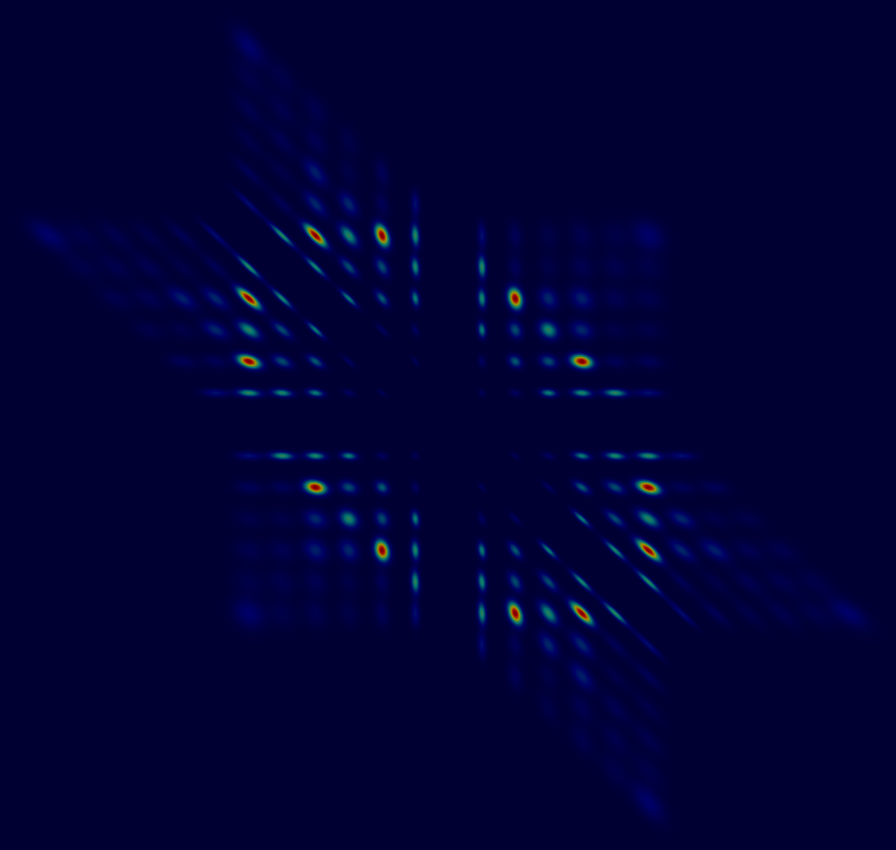
A Shadertoy shader for this background:

```glsl
// Peak strength for each pair of harmonics, rows by the larger one (1 to 6)
const float strength[21] = float[21](
    0.08,
    0.10, 0.33,
    0.40, 0.30, 0.45,
    0.44, 0.95, 0.22, 0.20,
    0.46, 0.08, 0.05, 0.07, 0.06,
    0.16, 0.08, 0.05, 0.06, 0.05, 0.13);

// Strength of the triad (x, y, x + y): set by its two smaller members
float triadStrength(vec3 n) {
    float low = min(n.x, min(n.y, n.z));
    float high = max(n.x, max(n.y, n.z));
    float mid = n.x + n.y + n.z - low - high;
    if (low < 0.5 || mid > 6.5) return 0.0;
    return strength[int(mid * (mid - 1.0) * 0.5 + low - 0.5)];
}

// Peak stretched along the axes whose harmonics are broadest
float peak(vec2 cell, vec2 offset) {
    vec3 harmonic = abs(vec3(cell, cell.x + cell.y));
    vec3 delta = vec3(offset, offset.x + offset.y);
    vec3 width = 0.086 * pow(max(harmonic, 0.5), vec3(0.8));
    vec3 d = delta / width;
    return triadStrength(harmonic) * exp(-0.5 * dot(d, d));
}

// Blue to green to red, darker at the low end
vec3 heatColor(float v) {
    vec3 rainbow = clamp(1.5 - abs(4.0 * v - vec3(3.0, 2.0, 1.0)), 0.0, 1.0);
    return rainbow * mix(0.4, 0.65, smoothstep(0.2, 0.8, v));
}

void mainImage(out vec4 fragColor, in vec2 fragCoord) {
    vec2 uv = fragCoord / iResolution.xy;
    vec2 p = (uv - 0.5007) / vec2(0.03716, 0.03704);

    // Add the peaks of the nearest lattice cells
    vec2 nearest = floor(p + 0.5);
    float intensity = 0.0;
    for (int y = -1; y <= 1; y++) {
        for (int x = -1; x <= 1; x++) {
            vec2 cell = nearest + vec2(x, y);
            intensity += peak(cell, p - cell);
        }
    }

    fragColor = vec4(heatColor(min(intensity, 1.0)), 1.0);
}
```
